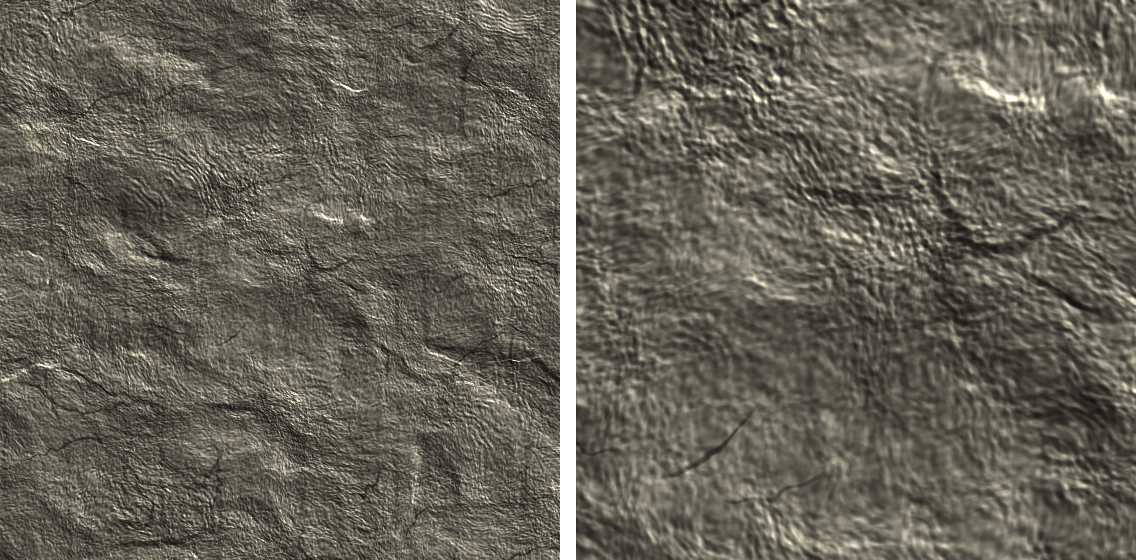
Left, the full canvas; right, a detail of the centre.
A Shadertoy shader for this texture:

```glsl
// Weathered grey-brown rock face with bulges, ledges, rough grain and thin cracks.

const vec3  ROCK_TINT    = vec3(1.03, 0.995, 0.88);
const float MID_TONE     = 0.36;               // brightness of level rock
const float HIGHLIGHT_ROLLOFF = 0.15;          // softens the brightest slopes
const vec2  LIGHT_DIR    = vec2(-0.65, -0.76); // towards the light
const float LIGHT_STEP   = 0.001;              // distance used to measure slope
const vec2  BULGE_SHAPE  = vec2(0.8, 1.2);     // wider than tall
const float BULGE_SCALE  = 4.0;
const float BULGE_SLOPE  = 0.165;
const float LEDGE_SCALE  = 3.4;
const float LEDGE_WIDTH  = 0.010;
const float LEDGE_HEIGHT = 0.009;
const float GRAIN_SCALE  = 98.0;
const float GRAIN_SLOPE  = 0.15;
const float FINE_SCALE   = 185.0;
const float FINE_SLOPE   = 0.3;
const float GRIT_SCALE   = 270.0;
const float GRIT_SLOPE   = 0.19;
const float SPECKLE      = 0.3;
const float FOLD_SCALE   = 7.0;
const float FOLD_COUNT   = 85.0;
const float FOLD_SLOPE   = 0.28;
const float CRACK_SCALE  = 4.2;
const float CRACK_WIDTH  = 0.0032;
const float CRACK_DEPTH  = 0.65;
const float STREAK_DEPTH = 0.25;

// Random unit vector for a lattice cell
vec2 randomDirection(vec2 cell) {
    vec3 q = fract(cell.xyx * vec3(0.1031, 0.1030, 0.0973));
    q += dot(q, q.yzx + 33.33);
    float angle = 6.28318 * fract((q.x + q.y) * q.z);
    return vec2(cos(angle), sin(angle));
}

// Gradient noise, roughly -0.7 to 0.7
float noise(vec2 p) {
    vec2 cell = floor(p), f = p - cell;
    vec2 u = f * f * f * (f * (f * 6.0 - 15.0) + 10.0);
    float a = dot(randomDirection(cell), f);
    float b = dot(randomDirection(cell + vec2(1, 0)), f - vec2(1, 0));
    float c = dot(randomDirection(cell + vec2(0, 1)), f - vec2(0, 1));
    float d = dot(randomDirection(cell + vec2(1, 1)), f - vec2(1, 1));
    return mix(mix(a, b, u.x), mix(c, d, u.x), u.y);
}

vec2 warp(vec2 p, float scale, float amount) {
    p *= scale;
    return amount * vec2(noise(p + 17.3), noise(p + 61.7));
}

// Rounded lumps that meet in creases
float bulges(vec2 p) {
    const mat2 turn = mat2(0.93, 0.37, -0.37, 0.93);
    float height = 0.0, scale = BULGE_SCALE;
    p *= BULGE_SHAPE;
    for (int i = 0; i < 5; i++) {
        float n = noise(p * scale + 31.0 * float(i));
        float lump = sqrt(n * n + 0.0006);
        height += BULGE_SLOPE / scale * mix(n, lump, 0.75);
        p = turn * p;
        scale *= 2.0;
    }
    return height;
}

// Ragged steps that catch light or fall into shadow
float ledges(vec2 p) {
    float height = 0.0, size = 1.0;
    p += warp(p, 14.0, 0.022) + warp(p, 50.0, 0.007);
    for (int i = 0; i < 2; i++) {
        float scale = LEDGE_SCALE / size, seed = 23.0 * float(i);
        float dist = noise(p * scale * BULGE_SHAPE + seed + 3.7) / scale;
        float patches = smoothstep(-0.05, 0.35, noise(p * scale * 1.6 + seed + 80.0));
        float width = LEDGE_WIDTH * size;
        height += LEDGE_HEIGHT * size * patches * smoothstep(-width, width, dist);
        size *= 0.5;
    }
    return height;
}

// Curving ripples like bunched skin, present in patches
float folds(vec2 p) {
    float phase = FOLD_COUNT * noise(p * FOLD_SCALE + 8.4) + 5.0 * noise(p * 42.0);
    float patches = smoothstep(0.05, 0.4, noise(p * 5.0 + 44.0));
    return patches * FOLD_SLOPE / 450.0 * sin(phase);
}

float grain(vec2 p) {
    const mat2 turn = mat2(0.8, 0.6, -0.6, 0.8);
    float strength = 1.0 + 0.8 * noise(p * 6.0 + 90.0);
    float coarse = GRAIN_SLOPE / GRAIN_SCALE * noise(p * GRAIN_SCALE);
    float fine = FINE_SLOPE / FINE_SCALE * noise(turn * p * FINE_SCALE + 5.0);
    float grit = GRIT_SLOPE / GRIT_SCALE * noise(p * GRIT_SCALE + 9.0);
    return strength * (coarse + fine + grit);
}

float rockHeight(vec2 p) {
    p += warp(p, 6.0, 0.03) + warp(p, 29.0, 0.006);
    return bulges(p) + ledges(p) + folds(p) + grain(p);
}

// Broken dark lines along the zero level of a noise field
float cracks(vec2 p, float seed) {
    p += warp(p, 13.0, 0.025) + warp(p, 60.0, 0.009);
    float dist = abs(noise(p * CRACK_SCALE * vec2(0.8, 1.3) + seed)) / CRACK_SCALE;
    float broken = smoothstep(0.0, 0.3, noise(p * 7.0 + seed * 1.7));
    return broken * (1.0 - smoothstep(0.1, 1.0, dist / CRACK_WIDTH));
}

void mainImage(out vec4 fragColor, in vec2 fragCoord) {
    vec2 p = fragCoord / min(iResolution.x, iResolution.y) + 2.0;

    // Slope towards the light
    float drop = rockHeight(p) - rockHeight(p + LIGHT_DIR * LIGHT_STEP);
    float shade = drop / LIGHT_STEP;

    // Cracks, faint vertical stains, speckle and broad patches of tone
    shade -= CRACK_DEPTH * max(cracks(p, 12.0), cracks(p, 57.0));
    shade -= STREAK_DEPTH * smoothstep(0.15, 0.6, noise(p * vec2(60.0, 4.0)));
    shade += SPECKLE * noise(p * 215.0 + 33.0);
    shade += 0.2 * noise(p * vec2(3.0, 5.0) + 73.0);

    float lit = max(shade, 0.0);
    float brightness = MID_TONE * exp(shade - HIGHLIGHT_ROLLOFF * lit * lit);
    fragColor = vec4(clamp(brightness * ROCK_TINT, 0.0, 1.0), 1.0);
}
```
